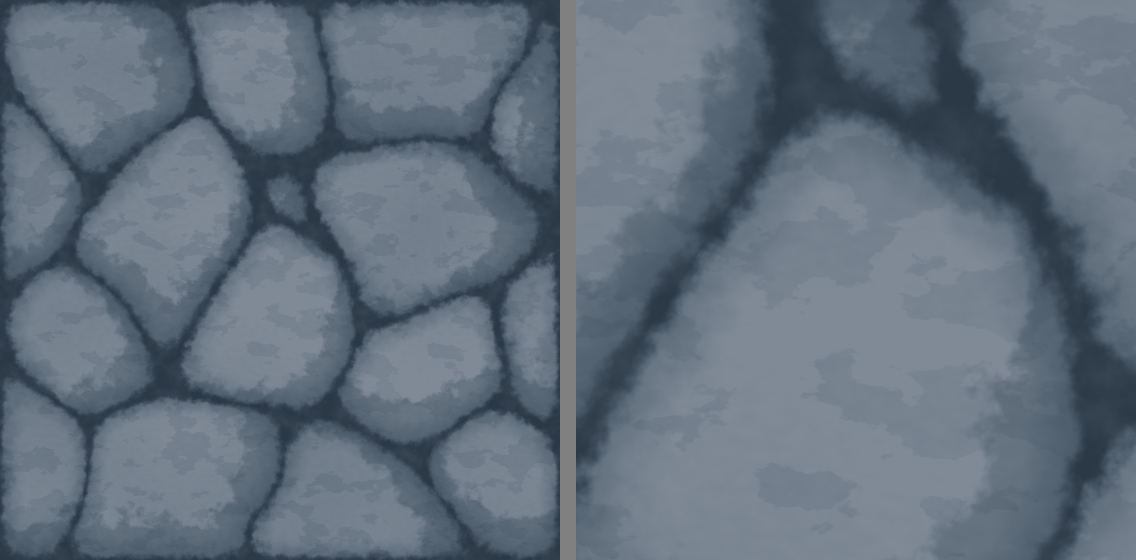
Left, the full canvas; right, a detail of the centre.
A WebGL 2 fragment shader for this texture:

```glsl
#version 300 es
precision highp float;

uniform vec2 u_resolution;
out vec4 fragColor;

const int COLUMNS = 4;
const int STONES = 16;
const vec3 MORTAR = vec3(0.155, 0.205, 0.26);
const vec3 SHADE = vec3(0.325, 0.385, 0.44);
const vec3 LIT = vec3(0.50, 0.54, 0.59);

vec2 hash2(vec2 p) {
    vec3 q = fract(vec3(p.xyx) * vec3(0.1031, 0.1030, 0.0973));
    q += dot(q, q.yzx + 33.33);
    return fract((q.xx + q.yz) * q.zy);
}

float corner(vec2 cell, vec2 offset) {
    float angle = 6.2832 * hash2(cell).x;
    return dot(vec2(cos(angle), sin(angle)), offset);
}

float gradientNoise(vec2 p) {
    vec2 i = floor(p), f = fract(p);
    vec2 u = f * f * f * (f * (f * 6.0 - 15.0) + 10.0);
    vec2 e = vec2(1.0, 0.0);
    float low = mix(corner(i, f), corner(i + e, f - e), u.x);
    float high = mix(corner(i + e.yx, f - e.yx), corner(i + 1.0, f - 1.0), u.x);
    return mix(low, high, u.y);
}

float fbm(vec2 p, int octaves) {
    float sum = 0.0, amplitude = 0.6;
    for (int i = 0; i < octaves; i++) {
        sum += amplitude * gradientNoise(p);
        p = mat2(1.6, 1.2, -1.2, 1.6) * p + 7.3;
        amplitude *= 0.55;
    }
    return sum;
}

// Stone centre in xy, size weight in z
vec3 stoneSeed(int index) {
    vec2 cell = vec2(index % COLUMNS, index / COLUMNS);
    vec2 jitter = (hash2(cell + 41.0) - 0.5) * 0.72;
    float stagger = mod(cell.y, 2.0) * 0.5 - 0.25;
    vec2 centre = (cell + 0.5 + jitter + vec2(stagger, 0.0)) / float(COLUMNS);
    return vec3(centre, 0.036 * hash2(cell + 87.0).y);
}

float power(vec2 p, vec3 seed) {
    vec2 d = p - seed.xy;
    return dot(d, d) - seed.z;
}

int nearestStone(vec2 p) {
    int nearest = 0;
    for (int i = 1; i < STONES; i++) {
        if (power(p, stoneSeed(i)) < power(p, stoneSeed(nearest))) nearest = i;
    }
    return nearest;
}

// Adds one side to the soft minima: x for the outline, y for the lit facet
vec2 sideTerm(float dist, vec2 normal, vec2 shadeDir, float rounding) {
    float band = 0.065 * smoothstep(-0.1, 0.9, dot(normal, shadeDir));
    return exp(-vec2(dist, dist - band) / rounding);
}

vec2 stoneDistances(vec2 p, int own, vec2 shadeDir, float rounding) {
    vec3 seed = stoneSeed(own);
    vec2 sum = vec2(0.0);
    for (int i = 0; i < STONES; i++) {
        if (i == own) continue;
        vec3 other = stoneSeed(i);
        vec2 gap = other.xy - seed.xy;
        float dist = (power(p, other) - power(p, seed)) / (2.0 * length(gap));
        sum += sideTerm(dist, normalize(gap), shadeDir, rounding);
    }
    // Canvas sides close the outer stones
    vec2 e = vec2(1.0, 0.0);
    sum += sideTerm(p.x, -e, shadeDir, rounding) + sideTerm(1.0 - p.x, e, shadeDir, rounding);
    sum += sideTerm(p.y, -e.yx, shadeDir, rounding) + sideTerm(1.0 - p.y, e.yx, shadeDir, rounding);
    return -rounding * log(sum);
}

vec3 palette(float tone) {
    vec3 dark = mix(MORTAR, SHADE, clamp(tone * 2.0, 0.0, 1.0));
    return mix(dark, LIT, clamp(tone * 2.0 - 1.0, 0.0, 1.0));
}

void main() {
    vec2 uv = gl_FragCoord.xy / u_resolution;

    // Bent outlines
    vec2 bend = vec2(gradientNoise(uv * 5.0 + 3.0), gradientNoise(uv * 5.0 + 19.0));
    vec2 inset = smoothstep(0.0, 0.12, uv) * smoothstep(0.0, 0.12, 1.0 - uv);
    vec2 p = uv + 0.045 * bend * inset;

    int own = nearestStone(p);
    vec2 random = hash2(vec2(own, 5.0));
    float angle = -0.9 + (random.x - 0.5) * 1.8;
    vec2 dist = stoneDistances(p, own, vec2(cos(angle), sin(angle)), 0.02);
    float outline = dist.x + 0.013 * fbm(uv * 48.0, 4);
    float facet = dist.y + 0.05 * fbm(uv * 24.0 + 11.0, 5);

    // Painted faces with ragged dry-brush patches
    float patches = fbm(uv * vec2(13.0, 22.0) + random * 9.0, 6);
    float cloud = gradientNoise(uv * 6.0 + random * 20.0);
    float grain = fbm(uv * vec2(70.0, 110.0), 3);
    float tone = 1.0 - 0.13 * random.y + 0.10 * cloud;
    tone -= 0.11 * smoothstep(0.07, 0.13, patches + 0.25 * cloud);
    tone *= mix(0.70, 1.0, smoothstep(-0.009, 0.009, facet));
    tone *= mix(0.70, 1.0, smoothstep(0.004, 0.045, outline));
    tone += 0.06 * grain;

    // Deep joints
    float joint = 0.08 + 0.22 * max(fbm(uv * 30.0 + 5.0, 4), -0.2);
    tone = mix(joint, tone, smoothstep(-0.002, 0.012, outline));

    fragColor = vec4(palette(tone), 1.0);
}
```
